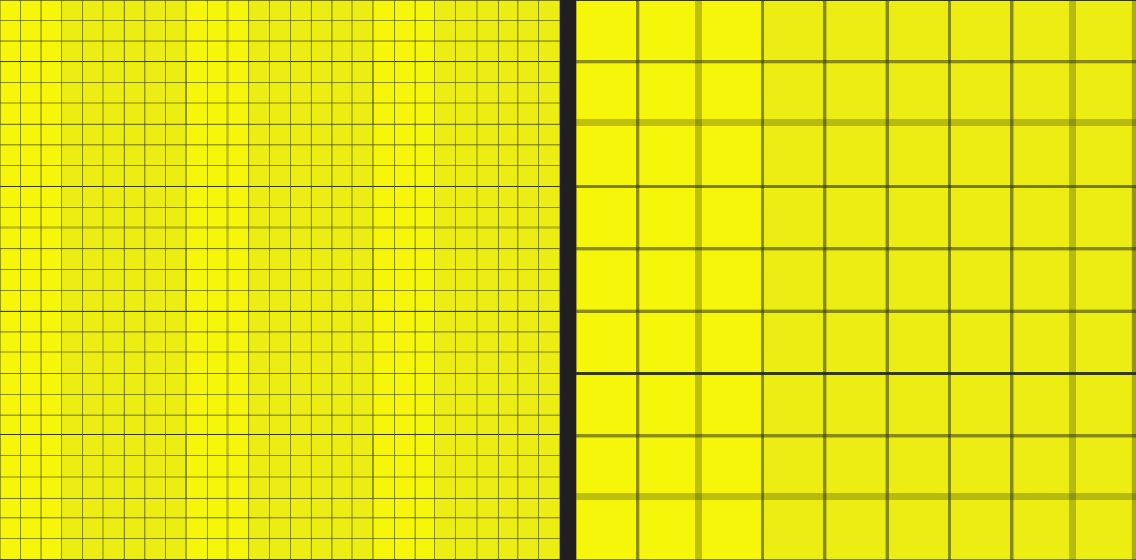
Left, the full canvas; right, a detail of the centre.
Write a three.js fragment shader that draws this pattern.

```glsl
// Yellow graph-paper plaid: 27 by 27 cells under thin dark olive lines.
// Every nine columns start with three brighter ones; lines sit on a fine
// lattice, and their strength and width vary in periods of six and nine.
varying vec2 vUv;

const float CELLS = 27.0;
const float LATTICE = 512.0; // fine steps across the canvas

// 1 where index falls on the given phase of a repeating period, else 0
float onPhase(float index, float period, float phase) {
  return 1.0 - step(0.5, abs(mod(index, period) - phase));
}

// Center of a grid line in lattice steps: single lines fill one step,
// double lines straddle the boundary between two
float lineCenter(float index, float isDouble) {
  float place = floor(index / 6.0) * 6.0 * LATTICE / CELLS
              + mod(index, 6.0) * 18.87;
  return mix(floor(place) + 0.5, floor(place + 0.5), isDouble);
}

// Coverage of a line one or two lattice steps wide, with a crisp smooth edge
float gridLine(float t, float index, float isDouble, float pixel) {
  float d = abs(t - lineCenter(index, isDouble));
  return clamp((0.5 + 0.5 * isDouble - d) / (0.35 * pixel) + 0.5, 0.0, 1.0);
}

void main() {
  // Lattice and cell coordinates counted from the upper left
  vec2 p = vec2(vUv.x, 1.0 - vUv.y) * LATTICE;
  vec2 pixel = max(fwidth(p), vec2(0.001));
  vec2 cell = p * CELLS / LATTICE;
  vec2 index = floor(cell + 0.5);

  // Bright band of three columns, then a duller band of six
  float x = mod(cell.x, 9.0);
  float edge = 0.5 * pixel.x * CELLS / LATTICE;
  float bright = 1.0 - smoothstep(3.0 - edge, 3.0 + edge, x);
  vec3 color = mix(vec3(0.927, 0.931, 0.075), vec3(0.962, 0.964, 0.038), bright);

  // Columns: a faint double line in six, a double one at each band start
  float faintColumn = onPhase(index.x, 6.0, 5.0);
  float bandStart = onPhase(index.x, 9.0, 0.0);
  float row = mod(cell.y, 9.0);
  float darkSpan = step(3.0, row) * (1.0 - step(6.0, row));
  float columnInk = mix(0.52, 0.27, faintColumn);
  columnInk = mix(columnInk, 0.34 + 0.12 * darkSpan, bandStart);
  float columnDouble = max(faintColumn, bandStart);
  float vertical = columnInk * gridLine(p.x, index.x, columnDouble, pixel.x);

  // Rows: in each six, one strong, one faint and wide, one slightly darker
  float strongRow = onPhase(index.y, 6.0, 3.0);
  float faintRow = onPhase(index.y, 6.0, 5.0);
  float darkerRow = onPhase(index.y, 6.0, 0.0);
  float rowInk = mix(0.52, 0.27, faintRow);
  rowInk = mix(rowInk, 0.6, darkerRow);
  rowInk = mix(rowInk, 0.93, strongRow);
  float horizontal = rowInk * gridLine(p.y, index.y, faintRow, pixel.y);

  // Ink builds up where lines cross
  float ink = 1.0 - (1.0 - vertical) * (1.0 - horizontal);
  gl_FragColor = vec4(mix(color, vec3(0.16, 0.18, 0.09), ink), 1.0);
}
```
